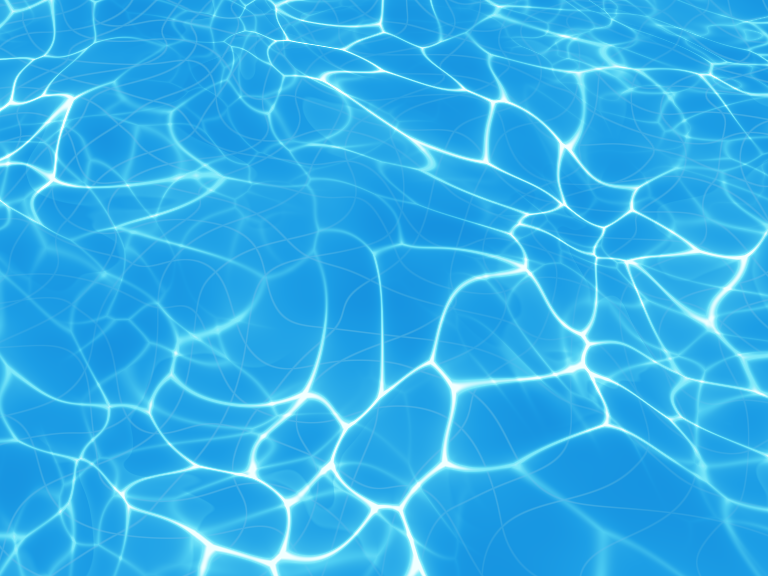
Give the GLSL for this texture, as a Shadertoy shader.

```glsl
// Sunlit swimming pool water: a net of caustic light over tiles bent by ripples.

const vec2 CELLS = vec2(4.5, 4.6);   // caustic cells per unit of water
const float TILES = 8.5;             // floor tiles per unit of water

mat2 turn(float angle) {
    float c = cos(angle), s = sin(angle);
    return mat2(c, s, -s, c);
}

vec2 hash2(vec2 cell) {
    vec2 k = vec2(dot(cell, vec2(127.1, 311.7)), dot(cell, vec2(269.5, 183.3)));
    return fract(sin(k) * 43758.55);
}

// Layered sines, roughly -1 to 1
float swell(vec2 p) {
    float height = 0.0, amp = 0.5;
    for (int i = 0; i < 4; i++) {
        height += amp * sin(p.x + 1.3 * sin(p.y));
        p = turn(1.1) * p * 1.7 + 1.9;
        amp *= 0.55;
    }
    return height;
}

// Bends a plane with layers of turned sine waves
vec2 bend(vec2 p, float slope, float freq, float seed) {
    for (int i = 0; i < 3; i++) {
        float n = float(i) + seed;
        p += slope / freq * sin(freq * (turn(n * 1.1) * p.yx) + n * 2.3);
        freq *= 1.8;
    }
    return p;
}

// Distances to the three nearest scattered points
vec3 cellular(vec2 p) {
    vec2 base = floor(p);
    vec3 near = vec3(9.0);
    for (int y = -1; y <= 1; y++)
    for (int x = -1; x <= 1; x++) {
        vec2 cell = base + vec2(x, y);
        float d = distance(p, cell + 0.1 + 0.8 * hash2(cell));
        if (d < near.x) near = vec3(d, near.xy);
        else if (d < near.y) near = vec3(near.x, d, near.y);
        else near.z = min(near.z, d);
    }
    return near;
}

// Light of one net: soft halo, sharp core, bright knots
float causticNet(vec2 p, float width, float halo, float core, float knot) {
    vec3 f = cellular(p);
    float edge = f.y - f.x;
    return halo * exp(-5.0 * edge)
         + core * exp(-edge * edge / (width * width))
         + knot * exp(-9.0 * (f.z - f.x));
}

// Sheet of light that is sharp on one side and fades on the other
float fold(float height) {
    return smoothstep(0.0, 0.06, height) * exp(-4.5 * max(height, 0.0));
}

// Thin joints between tiles, with width in canvas units
float joints(vec2 g, float width) {
    vec2 gradient = max(fwidth(g) * iResolution.y, 4.0);
    vec2 d = abs(fract(g - 0.5) - 0.5) / gradient;
    float soft = 0.7 / iResolution.y;
    return 1.0 - smoothstep(width - soft, width + soft, min(d.x, d.y));
}

vec3 waterColor(float light) {
    vec3 c = mix(vec3(0.08, 0.56, 0.87), vec3(0.11, 0.62, 0.90), clamp(light / 0.2, 0.0, 1.0));
    c = mix(c, vec3(0.21, 0.71, 0.92), clamp((light - 0.2) / 0.25, 0.0, 1.0));
    c = mix(c, vec3(0.30, 0.80, 0.95), clamp((light - 0.45) / 0.2, 0.0, 1.0));
    c = mix(c, vec3(0.48, 0.91, 0.98), clamp((light - 0.65) / 0.2, 0.0, 1.0));
    return mix(c, vec3(0.94, 1.0, 1.0), smoothstep(0.85, 1.45, light));
}

void mainImage(out vec4 fragColor, in vec2 fragCoord) {
    vec2 uv = fragCoord / iResolution.y;

    // Water plane receding toward the top
    vec2 water = vec2(uv.x - 0.667, uv.y) / (1.0 - 0.45 * uv.y);
    vec2 p = water * CELLS;
    p.y += 0.3 * p.x;

    // Caustic nets, broad and fine
    vec2 bent = bend(p, 0.45, 1.2, 0.7);
    float strength = mix(0.25, 1.0, smoothstep(-0.7, 0.6, swell(p * 0.9 + 7.0)));
    float faint = smoothstep(-0.5, 0.7, swell(p * 1.1 + 23.0));
    float light = 0.02 + 0.26 * (0.5 + 0.5 * swell(p * 1.5 + 3.0));
    light += strength * causticNet(bent, 0.05, 0.3, 0.75, 0.6);
    vec2 fine = bend(turn(0.6) * p * 1.5 + 11.0, 0.5, 1.1, 3.2);
    light += faint * causticNet(fine, 0.08, 0.2, 0.2, 0.1);
    light += 0.2 * faint * fold(swell(bent * 1.7 + 31.0));

    // Flat ripple rings on the far right surface
    float far = smoothstep(1.05, 1.45, 0.5 * uv.x + 0.8 * uv.y);
    light += 0.5 * far * exp(-14.0 * abs(swell(water * vec2(7.0, 10.0) + 5.0)));
    vec3 color = waterColor(light);

    // Refracted tile joints
    vec2 floorGrid = bend(turn(0.5) * water * TILES, 0.55, 1.1, 5.4);
    float visible = 0.25 + 0.3 * smoothstep(-0.5, 0.6, swell(p * 0.8 + 41.0));
    vec3 jointColor = vec3(0.38, 0.73, 0.87);
    color = mix(color, max(color, jointColor), visible * joints(floorGrid, 0.0012));

    fragColor = vec4(color, 1.0);
}
```
